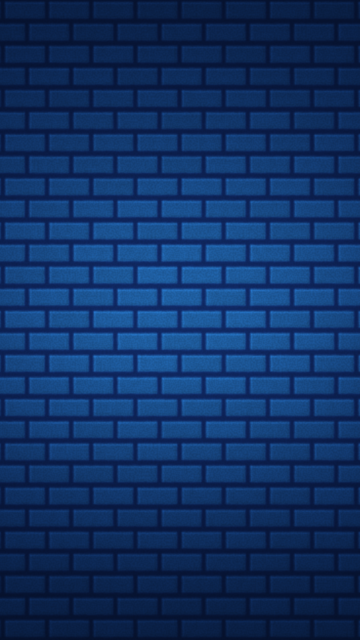
This pattern is drawn by a Shadertoy shader. Its source:

```glsl
// Blue brick wall in running bond, lit by a soft oval glow near the middle.
// Each brick is a rounded-box distance field with soft edges, a pale top-left
// bevel and fine gradient-noise grain; lengths are in courses (row heights).

#define ROWS 28.98                  // courses over the canvas height
#define ORIGIN vec2(0.125, -0.047)  // first joint, from the top left
#define ROW_SHIFT 1.094             // sideways offset of every other course
#define FACE_HALF vec2(0.896, 0.374)
#define EDGE_BLUR 0.065
#define GLOW_CENTER 0.485           // fraction of the height, from the top
#define GLOW_SIZE vec2(0.43, 0.32)  // in canvas heights
#define GRAIN 0.11
#define BRICK_DARK vec3(0.030, 0.100, 0.220)
#define BRICK_LIT vec3(0.120, 0.370, 0.630)
#define JOINT_DARK vec3(0.020, 0.065, 0.160)
#define JOINT_LIT vec3(0.065, 0.170, 0.410)

float hash(vec2 p) {
    vec3 q = fract(vec3(p.xyx) * 0.1031);
    q += dot(q, q.yzx + 33.33);
    return fract((q.x + q.y) * q.z);
}

vec2 gradient(vec2 cell) {
    float angle = 6.2832 * hash(cell);
    return vec2(cos(angle), sin(angle));
}

float gradientNoise(vec2 p) {
    vec2 i = floor(p), f = p - i;
    vec2 u = f * f * f * (f * (f * 6.0 - 15.0) + 10.0);
    vec2 e = vec2(1.0, 0.0);
    float low = mix(dot(gradient(i), f),
                    dot(gradient(i + e), f - e), u.x);
    float high = mix(dot(gradient(i + e.yx), f - e.yx),
                     dot(gradient(i + 1.0), f - 1.0), u.x);
    return mix(low, high, u.y);
}

float roundedBox(vec2 p, vec2 halfSize, float radius) {
    vec2 q = abs(p) - halfSize + radius;
    return length(max(q, 0.0)) + min(max(q.x, q.y), 0.0) - radius;
}

// Thin soft line just inside an edge; inset is the distance from that edge.
float bevelLine(float inset) {
    float t = (inset - 0.07) / 0.055;
    return exp(-t * t);
}

void mainImage(out vec4 fragColor, in vec2 fragCoord) {
    // Height is 1, y runs down from the top
    vec2 uv = vec2(fragCoord.x, iResolution.y - fragCoord.y) / iResolution.y;
    float aspect = iResolution.x / iResolution.y;

    // Running bond: bricks two courses long
    vec2 p = uv * ROWS - ORIGIN;
    float row = floor(p.y);
    p.x -= ROW_SHIFT * mod(row, 2.0);
    vec2 brick = vec2(floor(p.x * 0.5), row);
    vec2 local = vec2(mod(p.x, 2.0) - 1.0, fract(p.y) - 0.5);

    // Brick face with a slightly uneven outline
    float wobble = 0.018 * gradientNoise(uv * ROWS * 4.0);
    float d = roundedBox(local, FACE_HALF, 0.06) + wobble;
    float blur = max(EDGE_BLUR, 0.75 * ROWS / iResolution.y);
    float face = 1.0 - smoothstep(-blur, blur, d);

    // Bevel: pale on top and left, dim on the bottom and right
    vec2 nearInset = FACE_HALF + local, farInset = FACE_HALF - local;
    float bevel = 0.16 * bevelLine(nearInset.y) + 0.11 * bevelLine(nearInset.x)
                - 0.05 * bevelLine(farInset.y) - 0.05 * bevelLine(farInset.x);

    // Oval glow
    vec2 g = (uv - vec2(0.5 * aspect, GLOW_CENTER)) / GLOW_SIZE;
    float light = exp(-dot(g, g));
    vec3 tint = pow(vec3(light), vec3(1.0, 1.0, 0.85));

    // Surface tones
    float tone = 1.0 + 0.05 * (hash(brick + 40.0) - 0.5);
    vec3 brickColor = mix(BRICK_DARK, BRICK_LIT, tint) * (tone + bevel);
    vec3 jointColor = mix(JOINT_DARK, JOINT_LIT, tint);
    jointColor *= 1.06 - 0.12 * smoothstep(0.0, 0.12, d);
    vec3 color = mix(jointColor, brickColor, face);

    // Fine grain over a fainter, broader mottling
    float grain = gradientNoise(uv * ROWS * 11.3)
                + 0.4 * gradientNoise(uv * ROWS * 2.7 + 17.0);
    color *= 1.0 + GRAIN * grain * mix(0.7, 1.0, face);

    fragColor = vec4(color, 1.0);
}
```
